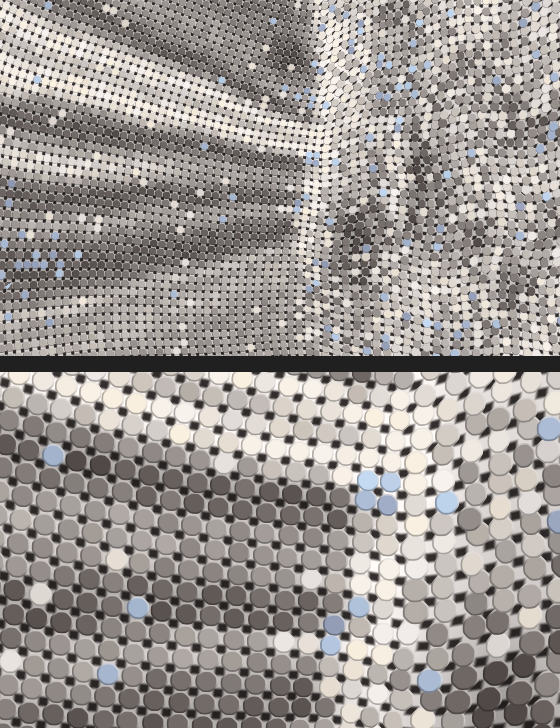
Top: the whole. Bottom: its middle third, enlarged.
A Shadertoy shader for this texture:

```glsl
float hash(vec2 p) {
    return fract(sin(dot(p, vec2(127.1, 311.7))) * 43758.5453);
}

float noise(vec2 p) {
    vec2 i = floor(p), f = fract(p);
    f = f * f * (3.0 - 2.0 * f);
    return mix(mix(hash(i), hash(i + vec2(1, 0)), f.x),
               mix(hash(i + vec2(0, 1)), hash(i + vec2(1, 1)), f.x), f.y);
}

// Soft bump of height 1 around a centre
float bump(float x, float centre, float width) {
    float d = (x - centre) / width;
    return exp(-d * d);
}

float spot(vec2 p, vec2 centre, vec2 size) {
    vec2 d = (p - centre) / size;
    return exp(-dot(d, d));
}

// 0 on the smooth draped side, 1 on the crumpled side
float crumple(vec2 p) {
    return smoothstep(0.8, 0.96, p.x + 0.04 * sin(p.y * 7.0));
}

// Fabric coordinates, one unit per disc: rows fan out to the left
vec2 fabric(vec2 p) {
    float reach = min(p.x, 0.9) - 0.6 * max(p.x - 0.9, 0.0);
    vec2 q = p;
    q.y = 0.5 + (p.y - 0.5) * (1.0 - 0.16 * smoothstep(0.75, 1.2, p.x));
    q.y += (reach - 0.45) * (0.46 * p.y - 0.08);
    q.x -= (0.23 * p.y * p.y - 0.08 * p.y) * smoothstep(1.4, 0.7, p.x);
    q.x -= 0.16 * max(p.x - 0.9, 0.0);
    q += 0.006 * sin(q.yx * vec2(11.0, 9.0) + vec2(0.5, 2.0));
    q += crumple(p) * 0.008 * sin(p.yx * vec2(17.0, 21.0) + 3.0 * p);
    return 43.0 * q;
}

// Broad light from the folds
float foldLight(vec2 p) {
    float s = (p.y - 0.447) / (1.33 - min(p.x, 1.0));
    s += 0.03 * (noise(p * 7.0) - 0.5);
    float fan = 0.5 + 0.5 * bump(s, 0.38, 0.045) + 0.55 * bump(s, 0.27, 0.045)
        - 0.32 * bump(s, 0.48, 0.04) - 0.34 * bump(s, 0.175, 0.035)
        + 0.42 * bump(s, 0.085, 0.035) * smoothstep(0.75, 0.2, p.x)
        - 0.32 * bump(s, 0.0, 0.04) + 0.14 * bump(s, -0.07, 0.02)
        - 0.34 * bump(s, -0.17, 0.07) + 0.3 * bump(s, -0.27, 0.02)
        + 0.16 * bump(s, -0.38, 0.06) - 0.18 * smoothstep(0.6, 0.85, s);
    float rough = 0.32 + 0.58 * noise(p * vec2(9.0, 6.0) + 4.0);
    float light = mix(fan, rough, crumple(p));

    // Upright ridges
    light += 0.4 * bump(p.x + 0.03 * sin(p.y * 6.0), 0.89, 0.035) * smoothstep(0.18, 0.35, p.y);
    light += 0.38 * spot(p, vec2(1.12, 0.47), vec2(0.025, 0.2));

    // Deep creases
    light -= 0.5 * spot(p, vec2(1.0, 0.32), vec2(0.05, 0.09));
    light -= 0.4 * spot(p, vec2(0.81, 0.83), vec2(0.06, 0.05));
    light -= 0.4 * spot(p, vec2(1.46, 0.18), vec2(0.07, 0.1));
    light -= 0.3 * spot(p, vec2(1.17, 0.5), vec2(0.025, 0.16));
    return light - 0.15 * spot(p, vec2(1.2, 0.08), vec2(0.16, 0.12));
}

// Flat mirror colour of one disc
vec3 discColour(vec2 id, vec2 centre) {
    float loose = crumple(centre);
    float light = foldLight(centre) + (hash(id) - 0.5) * mix(0.22, 0.55, loose);
    float glint = step(mix(0.96, 0.82, loose), hash(id + 7.3));
    light = clamp(mix(light, 0.98, glint * 0.85), 0.08, 1.0);
    vec3 colour = mix(vec3(0.26, 0.23, 0.22), vec3(0.97, 0.95, 0.94), light);
    colour *= mix(vec3(1), vec3(1.01, 0.99, 0.93), light * light * hash(id + 2.9));

    // Sky reflections gather in a few places
    float sky = 0.006 + 0.05 * loose + 0.2 * spot(centre, vec2(0.08, 0.28), vec2(0.12, 0.14))
        + 0.22 * spot(centre, vec2(0.87, 0.5), vec2(0.04, 0.2))
        + 0.12 * spot(centre, vec2(1.1, 0.75), vec2(0.2, 0.15));
    vec3 blue = mix(vec3(0.56, 0.6, 0.71), vec3(0.76, 0.86, 0.97), hash(id + 5.1));
    return mix(colour, blue, 0.9 * step(1.0 - sky, hash(id + 11.7)));
}

void mainImage(out vec4 fragColor, in vec2 fragCoord) {
    vec2 p = fragCoord / iResolution.y;
    vec2 g = fabric(p);
    float loose = crumple(p);
    float blur = 26.0 / iResolution.y;

    // Local stretch of the fabric, used to keep the discs round
    float e = 0.002;
    mat2 stretch = mat2(fabric(p + vec2(e, 0)) - g, fabric(p + vec2(0, e)) - g) / e;
    mat2 toCanvas = inverse(stretch);
    float density = sqrt(abs(determinant(stretch)));

    // Dark holes between silver links
    vec2 f = abs(fract(g) - 0.5);
    float link = smoothstep(0.4, 0.2, min(f.x, f.y));
    vec3 colour = mix(vec3(0.17, 0.155, 0.15), vec3(0.84, 0.82, 0.81), link);
    colour *= 0.75 + 0.45 * clamp(foldLight(p), 0.0, 1.0);

    // Discs, overlapping where the fabric is crumpled
    for (int j = -1; j <= 1; j++)
    for (int i = -1; i <= 1; i++) {
        vec2 id = floor(g) + vec2(i, j);
        vec2 jitter = vec2(hash(id + 1.7), hash(id + 9.2)) - 0.5;
        vec2 d = g - id - 0.5 - jitter * mix(0.06, 0.32, loose);
        vec2 offset = toCanvas * d;
        vec3 disc = discColour(id, p - offset);
        d = mix(d, offset * density, 0.7);
        d.x *= 1.0 + 0.2 * loose * hash(id + 3.3);
        vec2 a = abs(d);
        float edge = mix(length(d), max(max(a.x, a.y), 0.72 * (a.x + a.y)), 0.4);
        edge -= 0.475 + 0.035 * loose;
        float rim = smoothstep(-0.1, -0.04, edge);
        float lit = smoothstep(-0.2, 0.3, dot(d, vec2(0.6, 0.8)));
        disc = mix(disc, mix(disc * 0.55, vec3(0.9, 0.88, 0.87), lit), rim * 0.65);
        colour = mix(colour, disc, smoothstep(blur, -blur, edge));
    }
    fragColor = vec4(colour, 1.0);
}
```
